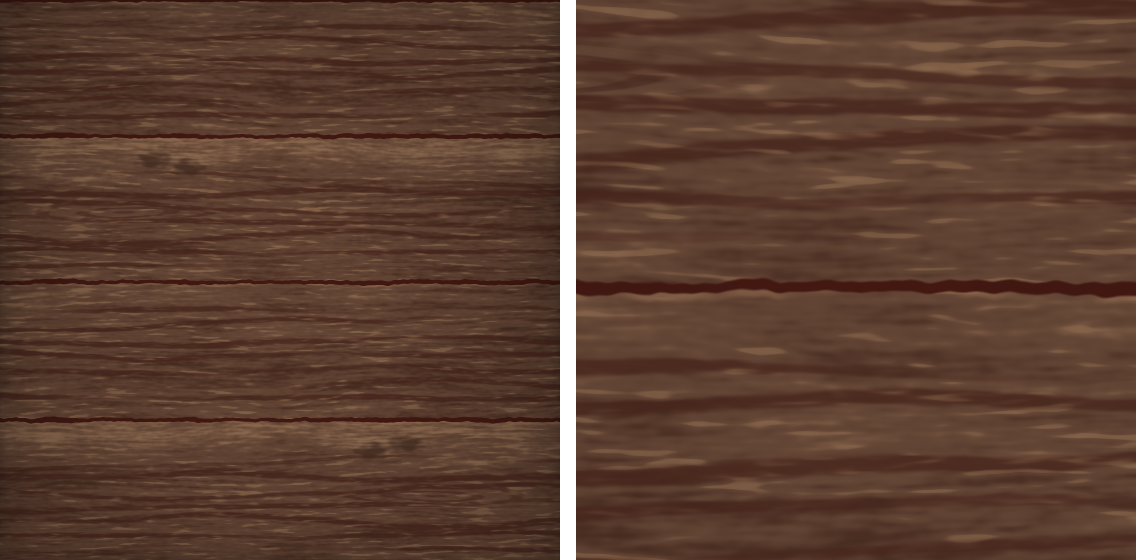
Left: the whole. Right: its middle third, enlarged.
Reproduce this texture procedurally as a Shadertoy shader.

```glsl
// Four weathered brown boards stacked across the canvas, with ragged dark seams.
// The lower two repeat the upper two mirrored; stretched gradient noise makes the
// grain, wandering lines the veins, and stretched rings the cathedral figure.

vec2 gradient(vec2 cell) {
    vec2 h = vec2(dot(cell, vec2(127.1, 311.7)), dot(cell, vec2(269.5, 183.3)));
    return 2.0 * fract(sin(h) * 43758.55) - 1.0;
}

float noise(vec2 p) {
    vec2 i = floor(p), f = p - i;
    vec2 u = f * f * f * (f * (f * 6.0 - 15.0) + 10.0);
    vec2 e = vec2(0, 1);
    return mix(
        mix(dot(gradient(i), f), dot(gradient(i + e.yx), f - e.yx), u.x),
        mix(dot(gradient(i + e), f - e), dot(gradient(i + 1.0), f - 1.0), u.x), u.y);
}

// Dark veins that drift, swell and fade along the board
float veins(vec2 p, float kind) {
    float ragged = 0.0025 * noise(p * vec2(35, 160));
    float dark = 0.0;
    for (float i = 0.0; i < 7.0; i++) {
        float id = i * 7.31 + kind * 57.7;
        float y = mix(0.05, 0.075, kind) + i * 0.026
                + 0.034 * noise(vec2(p.x * 2.2, id))
                + 0.007 * noise(vec2(p.x * 7.0, id + 3.4));
        float swell = noise(vec2(p.x * 2.8 + 9.0, id + 1.7));
        float width = 0.0025 + 0.008 * max(swell + 0.2, 0.0);
        float line = 1.0 - smoothstep(width * 0.5, width + 0.0015, abs(p.y - y + ragged));
        dark = max(dark, line * smoothstep(-0.4, 0.05, swell));
    }
    return dark;
}

// Long nested ovals, fading away from their centre
float cathedral(vec2 p) {
    float r = length((p - vec2(0.22, 0.135)) * vec2(1, 9)) + 0.05 * noise(p * vec2(6, 50));
    return smoothstep(0.1, 0.8, sin(r * 95.0)) * (1.0 - smoothstep(0.14, 0.26, r));
}

// Smudged pair of knots
float knots(vec2 p) {
    float dark = 0.0;
    for (float i = 0.0; i < 2.0; i++) {
        vec2 d = (p - vec2(0.27 + 0.065 * i, 0.045 + 0.012 * i)) / vec2(0.032, 0.017);
        float r = length(d) + 0.9 * noise(p * vec2(45, 110));
        dark = max(dark, 1.0 - smoothstep(0.35, 1.15, r));
    }
    return dark;
}

void mainImage(out vec4 fragColor, in vec2 fragCoord) {
    vec2 uv = fragCoord / iResolution.xy;
    float down = 1.0 - uv.y;

    // Find the board, and the signed distance below its nearest seam
    float seams[4] = float[4](0.0, 0.2435, 0.504, 0.75);
    float top = 0.0, index = 0.0, below = 1.0;
    float chipped = 0.004 * noise(vec2(uv.x * 28.0, down * 15.0))
                  + 0.003 * noise(vec2(uv.x * 80.0, down * 40.0));
    for (int k = 0; k < 4; k++) {
        float d = down - seams[k] + chipped;
        if (abs(d) < abs(below)) below = d;
        if (down > seams[k]) { top = seams[k]; index = float(k); }
    }
    float kind = mod(index, 2.0);
    vec2 p = vec2(index < 2.0 ? uv.x : 1.0 - uv.x, down - top);

    // Grain coordinates bend gently and differ between the two kinds of board
    vec2 g = p + vec2(kind * 5.3, kind * 3.7);
    g.y += 0.02 * noise(g * vec2(3, 10)) - 0.015 * p.x;
    float broad = noise(g * vec2(2.5, 16));
    float fibre = noise(g * vec2(7, 75));
    float streak = noise(g * vec2(17, 165) + 4.0);
    float fine = noise(g * vec2(48, 250) + 8.0);
    float speck = noise(uv * vec2(110, 190));

    // Tone: each board is paler along its upper side
    float crown = 1.0 - smoothstep(0.02, mix(0.13, 0.1, kind), p.y);
    float tone = 0.4 + crown * mix(0.12, 0.27, kind) + 0.32 * broad + 0.38 * fibre
               + 0.36 * streak + 0.24 * fine + 0.1 * speck;
    vec3 color = mix(vec3(0.27, 0.165, 0.12), vec3(0.375, 0.26, 0.2), smoothstep(0.0, 0.5, tone));
    color = mix(color, vec3(0.54, 0.41, 0.305), smoothstep(0.45, 1.0, tone));

    // Bright dry flecks
    float fleck = smoothstep(0.2, 0.36, streak + 0.35 * fine + 0.25 * broad);
    color = mix(color, vec3(0.53, 0.4, 0.29), 0.55 * fleck);

    // Veins and figure, worn through by the finer grain
    float dark = max(veins(p, kind), 0.65 * kind * cathedral(p));
    dark *= 0.8 - 0.7 * max(streak + fine, 0.0);
    color = mix(color, vec3(0.27, 0.14, 0.105), dark);
    color = mix(color, vec3(0.24, 0.155, 0.115), 0.75 * kind * knots(p));

    // Seams with a broken pale lip underneath
    float lip = smoothstep(0.002, 0.004, below) * (1.0 - smoothstep(0.005, 0.009, below));
    lip *= smoothstep(-0.1, 0.2, noise(vec2(uv.x * 22.0, index * 9.1 + 0.5)));
    color = mix(color, vec3(0.53, 0.39, 0.29), 0.6 * lip);
    float gap = 0.0034 + 0.0025 * noise(vec2(uv.x * 11.0, index * 0.01 + 6.4));
    color = mix(color, vec3(0.25, 0.09, 0.065), 1.0 - smoothstep(gap - 0.001, gap + 0.001, abs(below)));

    // Darkened canvas border
    vec2 rim = 4.0 * uv * (1.0 - uv);
    color *= mix(0.66, 1.03, pow(rim.x, 0.35) * pow(rim.y, 0.18));
    fragColor = vec4(color, 1.0);
}
```
